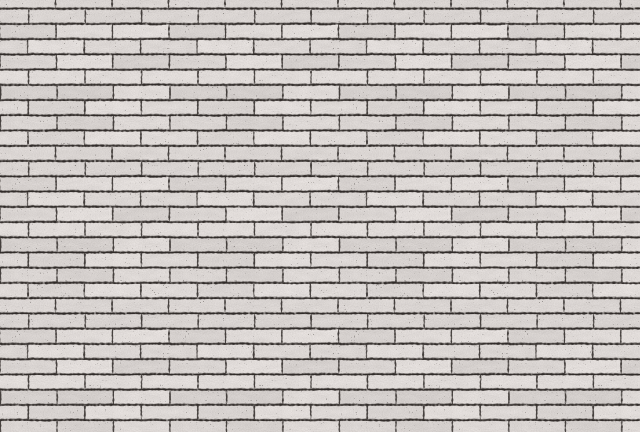
This texture is drawn by a Shadertoy shader. Its source:

```glsl
const vec2 WALL_SIZE = vec2(11.33, 28.35);   // bricks across, courses down
const vec2 TILE = vec2(3.0, 10.0);           // bricks and courses before the wear repeats
const float BRICK_ASPECT = 3.71;
const float TOP_OFFSET = 0.575;
const vec3 BRICK_COLOR = vec3(0.855, 0.835, 0.825);
const vec3 JOINT_COLOR = vec3(0.19, 0.17, 0.16);
const vec3 PORE_COLOR = vec3(0.45, 0.43, 0.42);

float hash(vec2 p) {
    vec3 q = fract(vec3(p.xyx) * 0.1031);
    q += dot(q, q.yzx + 33.33);
    return fract((q.x + q.y) * q.z);
}

float cornerSlope(vec2 corner, vec2 offset, vec2 period) {
    float angle = 6.28318 * hash(mod(corner, period) + 7.0);
    return dot(vec2(cos(angle), sin(angle)), offset);
}

// Gradient noise that wraps with the tile, about -0.7 to 0.7
float tiledNoise(vec2 wall, vec2 frequency) {
    vec2 period = TILE * frequency;
    vec2 p = wall * frequency;
    vec2 i = floor(p);
    vec2 f = p - i;
    vec2 u = f * f * f * (f * (f * 6.0 - 15.0) + 10.0);
    vec2 e = vec2(1.0, 0.0);
    float low = mix(cornerSlope(i, f, period), cornerSlope(i + e.xy, f - e.xy, period), u.x);
    float high = mix(cornerSlope(i + e.yx, f - e.yx, period), cornerSlope(i + e.xx, f - e.xx, period), u.x);
    return mix(low, high, u.y);
}

// Soft dark band that fades out at the given distance from a joint
float jointBand(float distanceToJoint, float width, float pixel) {
    return 1.0 - smoothstep(0.0, max(width, 1.2 * pixel), distanceToJoint);
}

// Alternate courses move by half a brick, with a little laying error
float courseShift(float course) {
    float error = hash(vec2(mod(course, TILE.y), 3.0)) - 0.5;
    return 0.5 * (1.0 - mod(course, 2.0)) + 0.035 * error;
}

float joints(vec2 local, vec2 wall, float tilt, float pixel) {
    float ragged = 0.05 * tiledNoise(wall, vec2(19.0, 5.0));
    float top = jointBand(local.y + ragged, 0.105, pixel);
    float bottom = jointBand(1.0 - local.y + ragged + tilt * (local.x - 0.5), 0.15, pixel);
    float side = min(local.x, 1.0 - local.x) * BRICK_ASPECT;
    float upright = jointBand(side + ragged, 0.095, pixel);
    // Pale mortar fills parts of the joints
    float filled = smoothstep(0.2, 0.5, tiledNoise(wall, vec2(11.0, 3.0)));
    return max(max(top, bottom), 0.88 * upright) * (1.0 - 0.5 * filled);
}

float pores(vec2 wall, float amount) {
    float cluster = smoothstep(-0.2, 0.4, tiledNoise(wall, vec2(5.0, 2.0)));
    float pits = smoothstep(0.34, 0.52, tiledNoise(wall, vec2(34.0, 9.0)));
    return pits * cluster * amount;
}

vec3 brickFace(vec2 wall, vec2 brick) {
    float tone = 0.065 * (hash(brick + 21.0) - 0.5);
    float stain = 0.025 * tiledNoise(wall, vec2(4.0, 3.0));
    float grain = 0.04 * tiledNoise(wall, vec2(41.0, 14.0));
    vec3 face = BRICK_COLOR + tone + stain + grain;
    return mix(face, PORE_COLOR, pores(wall, 0.25 + 0.6 * hash(brick + 5.0)));
}

void mainImage(out vec4 fragColor, in vec2 fragCoord) {
    vec2 uv = fragCoord / iResolution.xy;
    vec2 wall = vec2(uv.x, 1.0 - uv.y) * WALL_SIZE - vec2(0.0, TOP_OFFSET);
    float pixel = WALL_SIZE.y / iResolution.y;

    // Slightly wavy courses
    vec2 laid = wall + vec2(0.006, 0.035) * tiledNoise(wall, vec2(2.0, 1.0));
    float course = floor(laid.y);
    laid.x -= courseShift(course);
    vec2 local = fract(laid);
    vec2 brick = mod(floor(laid), TILE);

    float tilt = 0.09 * (hash(brick + 13.0) - 0.5);
    vec3 color = brickFace(wall, brick);
    color = mix(color, JOINT_COLOR, joints(local, wall, tilt, pixel));
    fragColor = vec4(clamp(color, 0.0, 1.0), 1.0);
}
```
